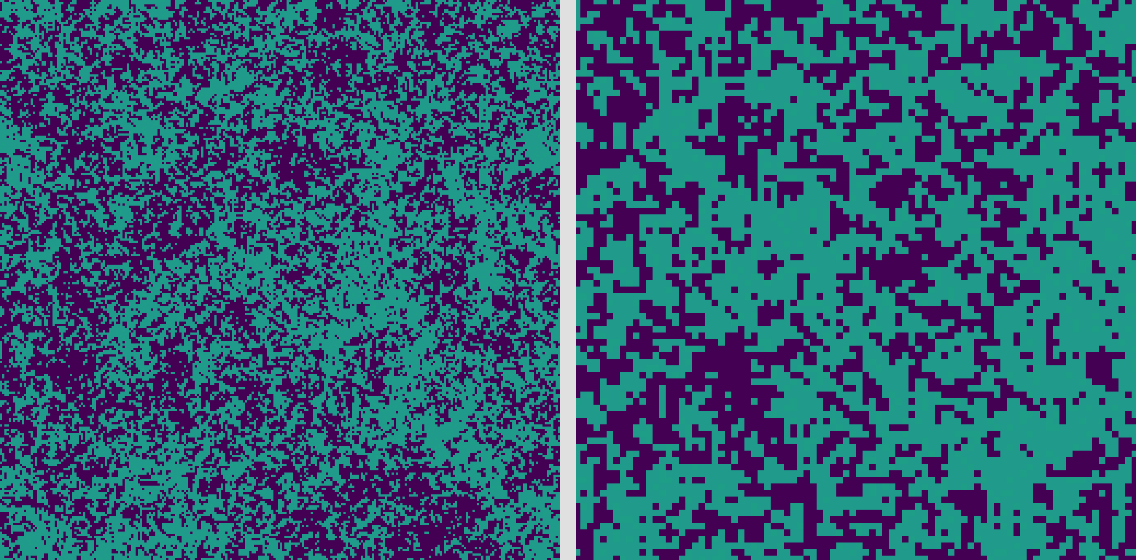
Left: the whole. Right: its middle third, enlarged.
Write a Shadertoy shader that draws this texture.

```glsl
const vec3 PURPLE = vec3(0.267, 0.004, 0.329);
const vec3 TEAL = vec3(0.122, 0.603, 0.547);
const vec3 GREEN_TEAL = vec3(0.122, 0.620, 0.530);
const float CELLS = 256.0;        // cells across the canvas
const float EDGE = 0.5;           // width of the smoothed edge, in pixels
const float FINEST = 1.45;        // finest noise period, in cells
const float GREEN_SHARE = 0.18;   // part of the teal cells with the greener tint
const float BIAS = 0.055;         // tips the balance towards teal
const float GRAIN = 0.2;          // independent noise per cell
const int OCTAVES = 7;
const float FIRST_GAIN = 0.42;    // drop after the finest octave
const float GAIN = 0.82;          // slow drop afterwards, keeps broad patches
const mat2 TURN = mat2(0.8, 0.6, -0.6, 0.8);

// Integer hash of a lattice point, 0 to 1
float hash(vec2 point, uint seed) {
    uvec2 q = uvec2(ivec2(point));
    uint h = q.x * 1597u + q.y * 51749u + seed * 7919u;
    h = (h ^ (h >> 16)) * 0x7feb352du;
    h = (h ^ (h >> 15)) * 0x846ca68bu;
    h ^= h >> 16;
    return float(h >> 8) / 16777216.0;
}

// Value noise centred on zero
float valueNoise(vec2 p, uint seed) {
    vec2 i = floor(p);
    vec2 f = smoothstep(0.0, 1.0, p - i);
    float low = mix(hash(i, seed), hash(i + vec2(1, 0), seed), f.x);
    float high = mix(hash(i + vec2(0, 1), seed), hash(i + vec2(1, 1), seed), f.x);
    return mix(low, high, f.y) - 0.5;
}

// Fine noise with weaker, broader octaves below it
float field(vec2 cell) {
    vec2 p = (cell + 0.5) / FINEST;
    float sum = GRAIN * (hash(cell, 91u) - 0.5);
    float amplitude = 1.0;
    for (int k = 0; k < OCTAVES; k++) {
        p = TURN * p;
        sum += amplitude * valueNoise(p, uint(k + 1));
        amplitude *= k == 0 ? FIRST_GAIN : GAIN;
        p *= 0.5;
    }
    return sum;
}

// One flat colour per cell
vec3 cellColor(vec2 cell) {
    vec3 light = hash(cell, 57u) < GREEN_SHARE ? GREEN_TEAL : TEAL;
    return field(cell) + BIAS > 0.0 ? light : PURPLE;
}

void mainImage(out vec4 fragColor, in vec2 fragCoord) {
    vec2 p = fragCoord / iResolution.y * CELLS;
    float width = EDGE * CELLS / iResolution.y;

    // Blend neighbouring cells across their shared edge
    vec2 cell = floor(p - 0.5 * width);
    vec2 cover = clamp((p + 0.5 * width - cell - 1.0) / width, 0.0, 1.0);
    vec3 bottom = mix(cellColor(cell), cellColor(cell + vec2(1, 0)), cover.x);
    vec3 top = mix(cellColor(cell + vec2(0, 1)), cellColor(cell + vec2(1, 1)), cover.x);
    fragColor = vec4(mix(bottom, top, cover.y), 1.0);
}
```
